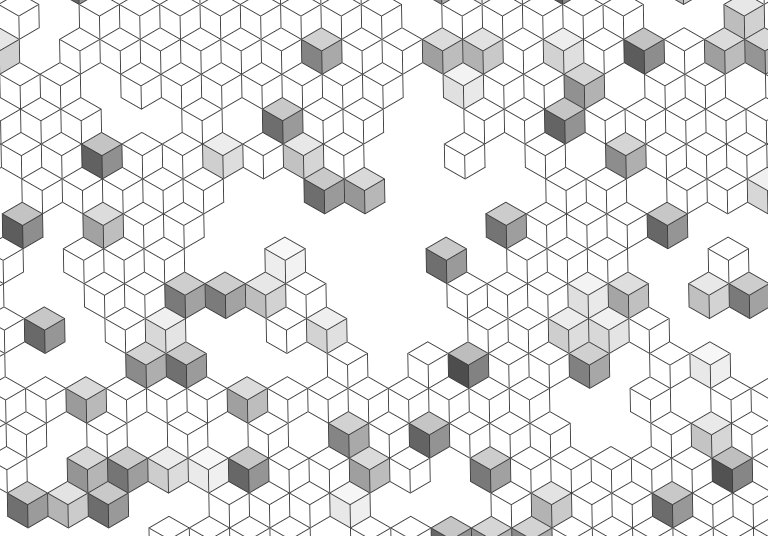
This pattern is drawn by a Shadertoy shader. Its source:

```glsl
// Scattered isometric cubes on a hexagonal lattice: thin dark outlines on white,
// clustered gaps, and some cubes shaded in grey. Each pixel gathers the faces
// and edges of its own lattice cell and the six cells around it.

const vec2 LATTICE = vec2(0.5, 0.8660254);  // half column, row spacing

float hash(vec2 p, float seed) {
    vec3 q = fract(vec3(p.xyx + seed) * vec3(0.1031, 0.1030, 0.0973));
    q += dot(q, q.yzx + 33.33);
    return fract((q.x + q.y) * q.z);
}

float valueNoise(vec2 p) {
    vec2 i = floor(p), f = fract(p);
    f = f * f * (3.0 - 2.0 * f);
    return mix(mix(hash(i, 7.0), hash(i + vec2(1, 0), 7.0), f.x),
               mix(hash(i + vec2(0, 1), 7.0), hash(i + vec2(1, 1), 7.0), f.x), f.y);
}

// Centre of the hexagon of unit width that holds p
vec2 hexCentre(vec2 p) {
    vec2 period = 2.0 * LATTICE;
    vec2 a = round(p / period) * period;
    vec2 b = (floor(p / period) + 0.5) * period;
    return distance(p, a) < distance(p, b) ? a : b;
}

float hexDistance(vec2 p) {
    p = abs(p);
    return max(p.x, dot(p, LATTICE)) - 0.5;
}

float segmentDistance(vec2 p, vec2 end) {
    return length(p - end * clamp(dot(p, end) / dot(end, end), 0.0, 1.0));
}

// Outline plus the three edges that meet at the front corner
float edgeDistance(vec2 p) {
    vec2 mirrored = vec2(abs(p.x), p.y);
    float spokes = min(segmentDistance(mirrored, vec2(0.5, 0.2887)),
                       segmentDistance(p, vec2(0.0, -0.5774)));
    return min(abs(hexDistance(p)), spokes);
}

// Left face darkest, right face middle, top face lightest
float faceShade(vec2 p, float strength, float pixel) {
    float side = mix(0.70, 0.49, smoothstep(-0.5, 0.5, p.x / pixel));
    float top = smoothstep(-0.5, 0.5, (p.y * 0.866 - abs(p.x) * 0.5) / pixel);
    return 1.0 - strength * mix(side, 0.26, top);
}

void mainImage(out vec4 fragColor, in vec2 fragCoord) {
    float pixel = 13.3 / iResolution.y;
    vec2 p = fragCoord * pixel;
    p.x += 0.018 * p.y;  // slight lean of the columns
    p += vec2(20.3, 30.4);

    vec2 home = hexCentre(p);
    float shade = 1.0, edge = 1.0;
    for (int k = 0; k < 7; k++) {
        float angle = float(k) * 1.0471976;
        vec2 centre = home + (k < 6 ? vec2(cos(angle), sin(angle)) : vec2(0));
        vec2 id = round(centre / LATTICE);
        vec2 local = p - centre;

        // Gaps follow soft noise; shaded cubes always stand
        float density = mix(hash(id, 3.0), valueNoise(centre * 0.42), 0.65);
        bool shaded = hash(id, 11.0) < 0.2;
        if (!shaded && density < 0.43) continue;

        edge = min(edge, edgeDistance(local));
        if (shaded) {
            float strength = mix(0.1, 1.0, hash(id, 19.0));
            float cover = clamp(0.5 - hexDistance(local) / pixel, 0.0, 1.0);
            shade = mix(shade, faceShade(local, strength, pixel), cover);
        }
    }

    float line = clamp((0.011 - edge) / pixel + 0.5, 0.0, 1.0);
    fragColor = vec4(vec3(mix(shade, 0.22, line)), 1.0);
}
```
